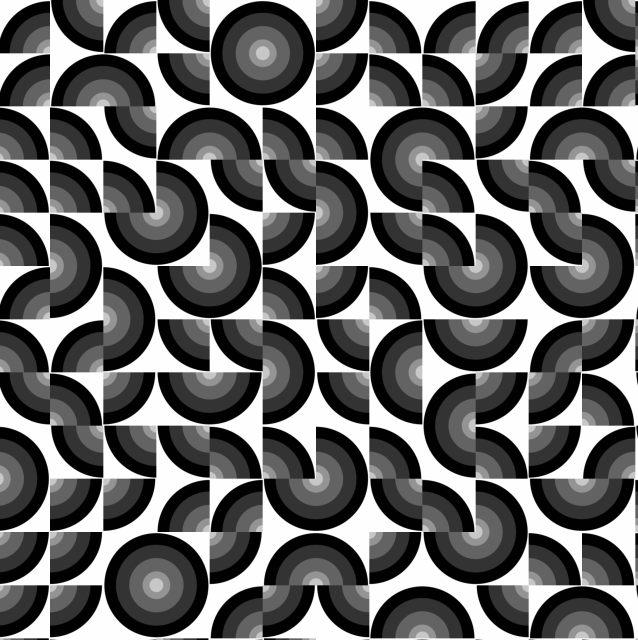
This pattern is drawn by a Shadertoy shader. Its source:

```glsl
const float ROWS = 12.03;           // tiles per canvas height
const float COLUMN_SHIFT = 0.06;    // part of the first column cut off at the left
const int SAMPLES = 3;              // samples per pixel side, smooths tile seams

float hash(vec2 p) {
    return fract(sin(dot(p, vec2(127.1, 311.7))) * 43758.5453);
}

// Random corner of a tile: each coordinate is 0 or 1
vec2 randomCorner(vec2 tile) {
    return step(0.5, vec2(hash(tile + 3.7), hash(tile + 41.3)));
}

// Paints a disc of the given grey over the base value
float paintDisc(float base, float grey, float dist, float radius, float blur) {
    return mix(grey, base, smoothstep(radius - blur, radius + blur, dist));
}

// Concentric quarter rings, from the black rim to the pale core
float quarterRings(float dist, float blur) {
    float shade = 0.995;
    shade = paintDisc(shade, 0.005, dist, 0.978, blur);
    shade = paintDisc(shade, 0.20, dist, 0.76, blur);
    shade = paintDisc(shade, 0.39, dist, 0.51, blur);
    shade = paintDisc(shade, 0.58, dist, 0.26, blur);
    return paintDisc(shade, 0.78, dist, 0.13, blur);
}

float tilePattern(vec2 p, float blur) {
    vec2 tile = floor(p);
    float dist = length(fract(p) - randomCorner(tile));
    return quarterRings(dist, blur);
}

void mainImage(out vec4 fragColor, in vec2 fragCoord) {
    float pixel = ROWS / iResolution.y;
    float shade = 0.0;

    // Average a small grid of samples inside the pixel
    for (int j = 0; j < SAMPLES; j++) {
        for (int i = 0; i < SAMPLES; i++) {
            vec2 offset = (vec2(i, j) + 0.5) / float(SAMPLES) - 0.5;
            vec2 pos = fragCoord + offset;
            // Rows are counted downward from the top edge
            vec2 p = vec2(pos.x, iResolution.y - pos.y) * pixel;
            shade += tilePattern(p + vec2(COLUMN_SHIFT, 0.0), 0.5 * pixel);
        }
    }
    shade /= float(SAMPLES * SAMPLES);
    fragColor = vec4(vec3(shade), 1.0);
}
```
